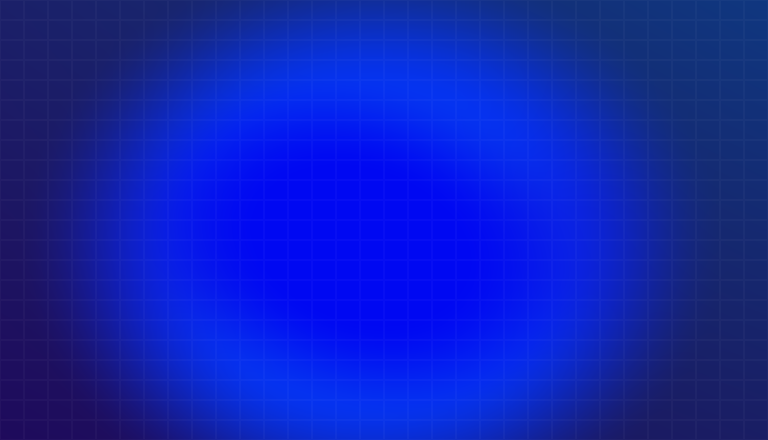
Write a WebGL 1 fragment shader that draws this background.

```glsl
precision highp float;
// Deep blue backdrop: a four-corner gradient under a wide elliptical glow.
// The glow is a saturated, tilted core inside a paler ring that fades outward;
// a faint grid of thin lines lies over everything.
uniform vec2 u_resolution;

// Backdrop corners
const vec3 BOTTOM_LEFT = vec3(0.120, 0.040, 0.360);
const vec3 BOTTOM_RIGHT = vec3(0.100, 0.115, 0.390);
const vec3 TOP_LEFT = vec3(0.105, 0.125, 0.410);
const vec3 TOP_RIGHT = vec3(0.060, 0.215, 0.500);

// Glow colours
const vec3 CORE = vec3(0.000, 0.030, 0.950);
const vec3 RING_SIDE = vec3(0.040, 0.135, 0.900);
const vec3 RING_POLE = vec3(0.020, 0.200, 0.940);

// Glow shape; lengths are fractions of the canvas width
const vec2 GLOW_CENTER = vec2(0.484, 0.254);
const vec2 GLOW_RADIUS = vec2(0.345, 0.289);
const vec2 GLOW_FADE = vec2(0.70, 1.35);
const vec2 CORE_CENTER = vec2(0.470, 0.254);
const vec2 CORE_RADIUS = vec2(0.306, 0.215);
const vec2 CORE_FADE = vec2(0.42, 1.02);
const float CORE_TILT = -0.32;
const float ASPECT = 0.574;

// Grid
const vec2 GRID_CELLS = vec2(32.0, 22.0);
const float LINE_WIDTH = 0.0016;
const float LINE_STRENGTH = 0.045;

vec2 rotate(vec2 p, float angle) {
  float c = cos(angle);
  float s = sin(angle);
  return vec2(c * p.x + s * p.y, c * p.y - s * p.x);
}

vec3 backdrop(vec2 uv) {
  return mix(mix(BOTTOM_LEFT, BOTTOM_RIGHT, uv.x),
             mix(TOP_LEFT, TOP_RIGHT, uv.x), uv.y);
}

// Antialiased coverage of the grid lines
float gridLines(vec2 uv) {
  vec2 cell = uv * GRID_CELLS;
  vec2 toLine = abs(fract(cell + 0.5) - 0.5) / GRID_CELLS * u_resolution;
  float halfWidth = 0.5 * LINE_WIDTH * u_resolution.x;
  vec2 lines = clamp(halfWidth + 0.5 - toLine, 0.0, 1.0);
  return max(lines.x, lines.y);
}

void main() {
  vec2 uv = gl_FragCoord.xy / u_resolution;
  vec2 p = vec2(uv.x, uv.y * ASPECT);

  // Ring: greener above and below the core than at its sides
  vec2 glowOffset = (p - GLOW_CENTER) / GLOW_RADIUS;
  float glowDistance = length(glowOffset);
  float pole = abs(glowOffset.y) / max(glowDistance, 0.001);
  vec3 ring = mix(RING_SIDE, RING_POLE, smoothstep(0.1, 0.95, pole));

  // Saturated core
  vec2 coreOffset = rotate(p - CORE_CENTER, CORE_TILT) / CORE_RADIUS;
  float coreEdge = smoothstep(CORE_FADE.x, CORE_FADE.y, length(coreOffset));
  vec3 glow = mix(CORE, ring, coreEdge);

  // Fade into the backdrop, then add the grid
  float fade = smoothstep(GLOW_FADE.x, GLOW_FADE.y, glowDistance);
  vec3 color = mix(glow, backdrop(uv), fade);
  color = mix(color, vec3(1.0), LINE_STRENGTH * gridLines(uv));
  gl_FragColor = vec4(color, 1.0);
}
```
